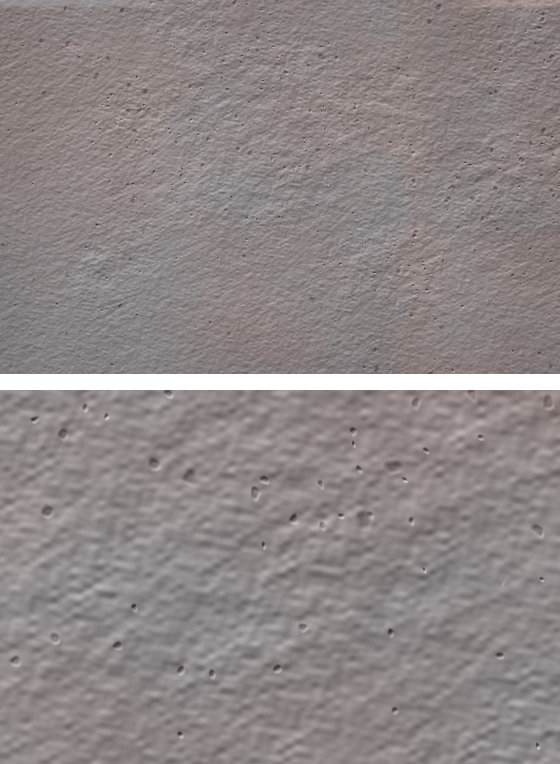
Top: the whole. Bottom: its middle third, enlarged.
Write a Shadertoy shader that draws this texture.

```glsl
float hash(vec2 p) {
    return fract(sin(dot(p, vec2(127.1, 311.7))) * 43758.5453);
}

float noise(vec2 p) {
    vec2 i = floor(p), f = fract(p);
    f = f * f * (3.0 - 2.0 * f);
    return mix(mix(hash(i), hash(i + vec2(1, 0)), f.x),
               mix(hash(i + vec2(0, 1)), hash(i + vec2(1, 1)), f.x), f.y);
}

mat2 rotate(float a) {
    return mat2(cos(a), sin(a), -sin(a), cos(a));
}

float fbm(vec2 p) {
    float sum = 0.0, amp = 0.5;
    for (int i = 0; i < 4; i++) {
        sum += amp * noise(p);
        p = rotate(0.7) * p * 2.03 + 17.3;
        amp *= 0.5;
    }
    return sum / 0.9375;
}

// Where the plaster is chipped: scattered patches, densest above the centre
float wear(vec2 p) {
    vec2 d = (p - vec2(0.72, 0.72)) / vec2(0.4, 0.27);
    return smoothstep(0.42, 0.78, fbm(p * 4.5 + 3.7) + 0.17 * exp(-dot(d, d)));
}

// Sparse ragged holes, 0 on the surface and 1 at the bottom
float pits(vec2 p, float worn) {
    float depth = 0.0;
    vec2 ragged = p + 0.006 * (vec2(noise(p * 95.0), noise(p * 95.0 + 41.0)) - 0.5);
    for (int i = 0; i < 3; i++) {
        float layer = float(i);
        vec2 g = rotate(0.4 + 0.9 * layer) * ragged * (21.0 + 6.0 * layer) + 31.0 * layer;
        vec2 cell = floor(g);
        vec2 centre = 0.27 + 0.46 * vec2(hash(cell + 5.1), hash(cell + 9.4));
        float size = mix(0.08, 0.25, pow(hash(cell + 2.6), 2.0));
        float present = step(hash(cell + 7.9), 0.025 + 0.16 * worn);
        depth = max(depth, present * smoothstep(size, size * 0.3, length(fract(g) - centre)));
    }
    return depth;
}

// Relief: sandy grain, soft lumps, chips and holes
float relief(vec2 p, float worn) {
    vec2 q = rotate(0.15) * p * vec2(0.88, 1.12);
    float h = 1.0 * noise(q * 155.0);
    h += 0.95 * noise(rotate(0.8) * q * 84.0 + 11.0);
    h += (0.7 + 0.9 * worn) * noise(rotate(1.7) * q * 43.0 + 23.0);
    h += (0.5 + 1.5 * worn) * noise(rotate(2.4) * q * 21.0 + 37.0);
    h += 0.5 * noise(rotate(-0.5) * p * vec2(30.0, 110.0));
    return h - 1.0 * pits(p, worn);
}

void mainImage(out vec4 fragColor, in vec2 fragCoord) {
    vec2 uv = fragCoord / iResolution.xy;
    vec2 p = fragCoord / iResolution.y;
    float worn = wear(p);

    // Raking light from above, slightly left
    vec2 toLight = 0.003 * vec2(-0.4, 0.92);
    float shade = relief(p - 0.5 * toLight, worn) - relief(p + 0.5 * toLight, worn);
    shade *= 0.155 * (0.8 + 0.35 * worn + 0.3 * noise(p * 6.0));

    // Cool grey stained with pink, stronger high up and in a vertical streak
    float stain = fbm(p * vec2(3.2, 4.2) + 8.0) + 0.3 * (uv.y - 0.5);
    stain += 0.16 * exp(-pow((uv.x - 0.72 - 0.04 * noise(p * 5.0)) / 0.025, 2.0));
    vec3 color = mix(vec3(0.532, 0.513, 0.518), vec3(0.548, 0.500, 0.496),
                     smoothstep(0.3, 0.7, stain));

    // Broad unevenness and falloff towards the right and the corners
    color += 0.07 * (fbm(p * 5.0 + 50.0) - 0.5) + 0.012 * worn;
    vec2 fall = (uv - vec2(0.42, 0.48)) / vec2(0.6, 0.6);
    color += 0.018 - 0.042 * dot(fall, fall);

    color += shade;
    color -= vec3(0.095, 0.1, 0.1) * pits(p - 0.2 * toLight, worn);

    // Pale broken rim along the top
    float rim = smoothstep(0.975, 0.992, uv.y + 0.018 * (fbm(p * 16.0) - 0.5));
    rim *= smoothstep(0.42, 0.15, uv.x) + smoothstep(0.78, 0.92, uv.x);
    vec3 rimColor = mix(vec3(0.61, 0.60, 0.61), vec3(0.70, 0.62, 0.60), step(0.6, uv.x));
    color = mix(color, rimColor + 0.5 * shade, 0.75 * rim);

    fragColor = vec4(clamp(color, 0.0, 1.0), 1.0);
}
```
